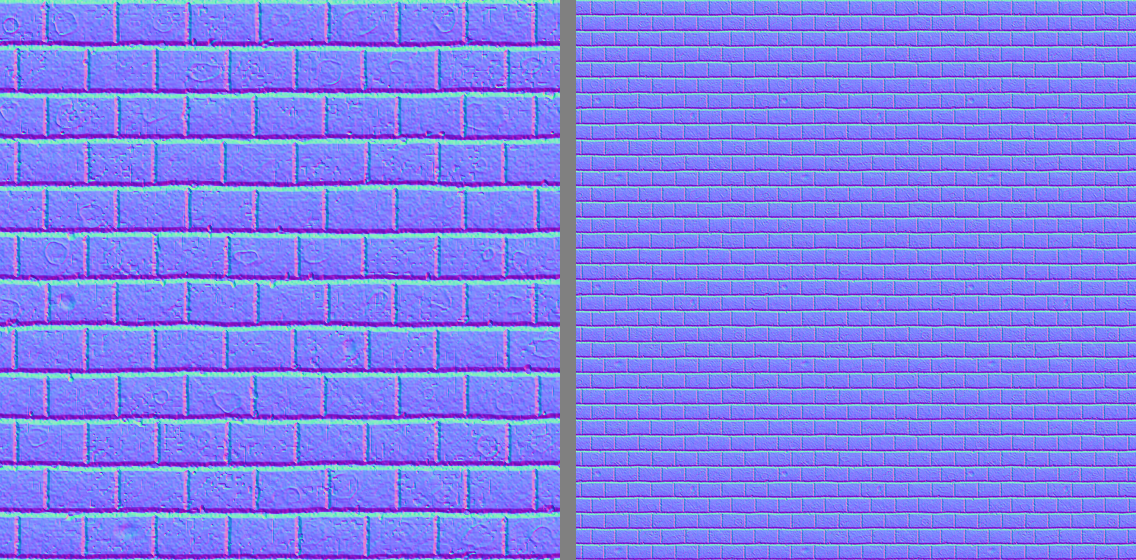
Left: one tile. Right: repeated 3 by 3.
A Shadertoy shader for this texture map:

```glsl
// Tiling tangent-space normal map of a worn running-bond brick wall.

const float SPAN = 768.0;               // fine length units across the canvas
const vec2  BRICKS = vec2(8.0, 12.0);   // bricks across, courses down
const vec2  BRICK_SIZE = SPAN / BRICKS;
const vec2  BOND = vec2(0.23, 0.66);    // joint offset of even and odd courses
const float JOINT_JITTER = 0.035;       // sideways shift of joints, in bricks
const float BED_SHIFT = 1.0;            // lift of the bed joints
const float BED_WAVE = 3.0;             // slow waviness of the bed joints
const float BED_DEPTH = 8.0;
const float HEAD_DEPTH = 4.2;
const vec2  BED_BEVEL = vec2(7.5, 7.0);   // below and above a bed joint
const vec2  HEAD_BEVEL = vec2(5.5, 4.5);  // left and right of a head joint
const float DOME = 0.0025;              // vertical bulge of each brick
const float GRAIN = 0.75;
const float PITS = 1.5;
const float STEP = 0.75;                // half width of the slope sample

float hash(vec2 p) {
    return fract(sin(dot(p, vec2(127.1, 311.7))) * 43758.5453);
}

// Value noise with a whole number of cells, so it wraps at the canvas edges.
float noise(vec2 uv, vec2 cells) {
    vec2 p = uv * cells;
    vec2 i = floor(p), f = fract(p);
    f = f * f * (3.0 - 2.0 * f);
    vec2 a = mod(i, cells), b = mod(i + 1.0, cells);
    float low = mix(hash(a), hash(vec2(b.x, a.y)), f.x);
    float high = mix(hash(vec2(a.x, b.y)), hash(b), f.x);
    return mix(low, high, f.y);
}

// Depth of a joint at signed distance d, with its own bevel on each side.
float joint(float d, float bite, vec2 bevel, float depth) {
    float width = d < 0.0 ? bevel.x : bevel.y;
    return depth * (smoothstep(0.0, width, abs(d) - bite) - 1.0);
}

// Pressed rings and shallow dents that differ from brick to brick.
float impressions(vec2 q, vec2 id, vec2 uv) {
    float pick = hash(id + 17.0);
    vec2 center = (vec2(hash(id + 31.0), hash(id + 47.0)) - 0.5) * vec2(50.0, 18.0);
    vec2 d = (q - center) * vec2(mix(0.55, 1.1, hash(id + 59.0)), 1.0);
    float r = length(d) + 7.0 * (noise(uv, vec2(64.0)) - 0.5);
    float edge = (r - mix(7.0, 17.0, hash(id + 73.0))) / 1.8;
    float ring = exp(-edge * edge) * noise(uv, vec2(40.0)) * 1.6;
    float dent = -3.0 * (1.0 - smoothstep(4.0, 14.0, r));
    return ring * step(pick, 0.42) + dent * step(0.93, pick);
}

float height(vec2 p) {
    vec2 uv = p / SPAN;
    float rough = noise(uv, vec2(128.0)) - 0.5;

    // Courses and bed joints
    float y = p.y - BED_SHIFT + BED_WAVE * (noise(uv, vec2(12.0)) - 0.5);
    y = (y + 1.3 * rough) / BRICK_SIZE.y;
    float row = mod(floor(y), BRICKS.y);
    float bedDist = (y - floor(y + 0.5)) * BRICK_SIZE.y;

    // Head joints, each moved a little
    float bond = mod(row, 2.0) < 0.5 ? BOND.x : BOND.y;
    float x = uv.x * BRICKS.x - bond + rough * 0.012;
    float nearest = floor(x + 0.5);
    float shift = hash(vec2(mod(nearest, BRICKS.x), row) + 5.0) - 0.5;
    float offset = x - nearest - 2.0 * JOINT_JITTER * shift;
    float column = nearest - (offset < 0.0 ? 1.0 : 0.0);
    vec2 id = vec2(mod(column, BRICKS.x), row);
    vec2 q = vec2(x - column - 0.5, fract(y) - 0.5) * BRICK_SIZE;

    // Bevelled outline with broken edges
    float chip = smoothstep(0.8, 0.98, noise(uv, vec2(72.0)));
    float bed = joint(bedDist, 4.5 * chip, BED_BEVEL, BED_DEPTH);
    float head = joint(offset * BRICK_SIZE.x, 2.5 * chip, HEAD_BEVEL, HEAD_DEPTH);
    float h = min(bed, head);
    float mortar = smoothstep(0.5, 3.5, -h);
    h -= DOME * q.y * q.y;

    // Grain, pitted patches, scratches and mortar crumbs
    float fine = noise(uv, vec2(256.0)) - 0.5;
    float patches = smoothstep(0.4, 0.75, noise(uv + 0.37, vec2(28.0)));
    float wear = patches * mix(0.3, 1.0, hash(id + 83.0));
    float pit = smoothstep(0.6, 0.95, noise(uv + 0.21, vec2(180.0)));
    float scratch = smoothstep(0.9, 1.0, noise(uv, vec2(240.0, 30.0)));
    h += GRAIN * (fine + rough + 1.4 * (noise(uv, vec2(44.0)) - 0.5));
    h -= PITS * pit * (0.2 + wear) + 0.9 * scratch * (1.0 - mortar);
    h += 1.8 * mortar * fine;
    return h + impressions(q, id, uv) * (1.0 - mortar);
}

void mainImage(out vec4 fragColor, in vec2 fragCoord) {
    vec2 p = fragCoord / iResolution.xy * SPAN;
    vec2 e = vec2(STEP, 0.0);
    vec2 slope = vec2(height(p + e.xy) - height(p - e.xy),
                      height(p + e.yx) - height(p - e.yx)) / (2.0 * STEP);
    vec3 normal = normalize(vec3(-slope, 1.0));
    fragColor = vec4(0.5 + 0.5 * normal, 1.0);
}
```
